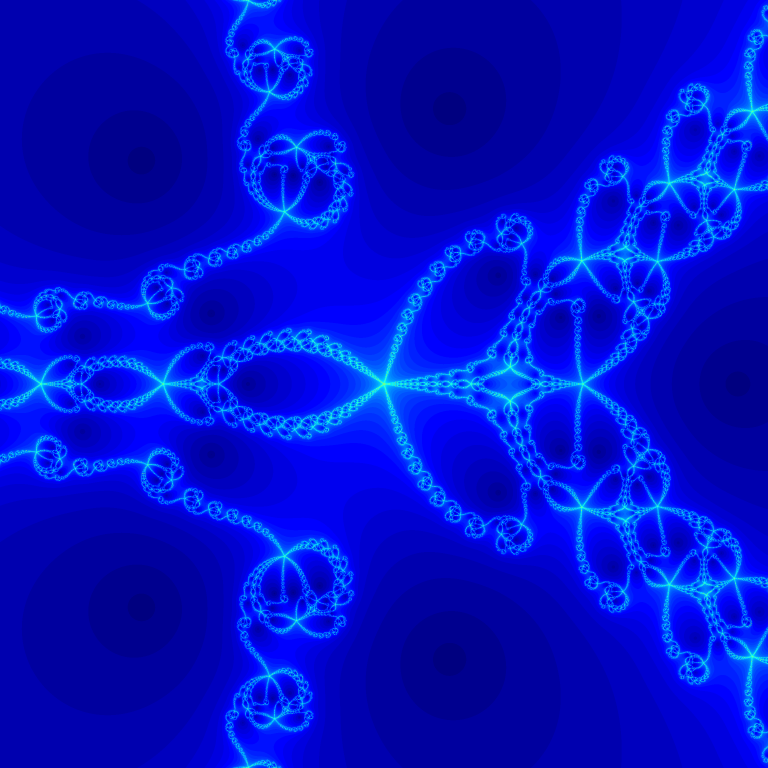
Write a Shadertoy shader that draws this background.

```glsl
// Polynomial z^5 - QUAD z^2 - CONST, in half canvas units
const float QUAD = 0.3475;
const float CONST = 0.3655;
const float TOLERANCE = 0.0078;    // residual that counts as a root
const float MIN_SLOPE_SQ = 1e-8;   // keeps steps finite near poles
const int MAX_STEPS = 64;
const float FIRST_BAND = 1.0;      // step count given the darkest blue
const float BAND_STEP = 1.0 / 64.0;
const int SAMPLES = 3;             // samples per pixel side

vec2 cMul(vec2 a, vec2 b) {
    return vec2(a.x * b.x - a.y * b.y, a.x * b.y + a.y * b.x);
}

// Newton steps needed to settle on a root
float newtonSteps(vec2 z) {
    for (int i = 0; i < MAX_STEPS; i++) {
        vec2 z2 = cMul(z, z);
        vec2 z3 = cMul(z2, z);
        vec2 value = cMul(z2, z3 - vec2(QUAD, 0.0)) - vec2(CONST, 0.0);
        if (length(value) < TOLERANCE) return float(i);

        vec2 slope = cMul(z, 5.0 * z3 - vec2(2.0 * QUAD, 0.0));
        vec2 conjugate = vec2(slope.x, -slope.y);
        z -= cMul(value, conjugate) / max(dot(slope, slope), MIN_SLOPE_SQ);
    }
    return float(MAX_STEPS);
}

// Dark blue through cyan to red
vec3 spectrum(float t) {
    return clamp(1.5 - abs(4.0 * t - vec3(3.0, 2.0, 1.0)), 0.0, 1.0);
}

void mainImage(out vec4 fragColor, in vec2 fragCoord) {
    float halfSide = 0.5 * min(iResolution.x, iResolution.y);
    vec3 color = vec3(0.0);

    // Average a grid of samples inside the pixel
    for (int j = 0; j < SAMPLES; j++) {
        for (int i = 0; i < SAMPLES; i++) {
            vec2 offset = (vec2(i, j) + 0.5) / float(SAMPLES) - 0.5;
            vec2 z = (fragCoord + offset - 0.5 * iResolution.xy) / halfSide;
            float band = max(newtonSteps(z) - FIRST_BAND, 0.0);
            color += spectrum(band * BAND_STEP);
        }
    }
    fragColor = vec4(color / float(SAMPLES * SAMPLES), 1.0);
}
```
